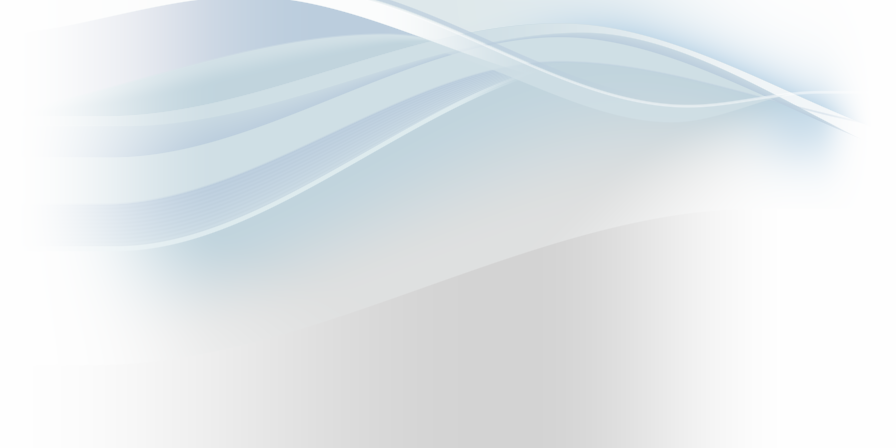
This background is drawn by a Shadertoy shader. Its source:

```glsl
const vec3 WHITE = vec3(0.995);
const vec3 MIST = vec3(0.872, 0.877, 0.877);
const vec3 TEAL = vec3(0.755, 0.832, 0.868);
const vec3 DUSK = vec3(0.735, 0.805, 0.868);
const vec3 PALE = vec3(0.82, 0.878, 0.902);
const vec3 AZURE = vec3(0.72, 0.825, 0.90);
const vec3 GREY = vec3(0.828);

// Height of a smooth wave through three level turning points
float wave(float x, vec2 start, vec2 middle, vec2 end) {
    float first = mix(start.y, middle.y, smoothstep(start.x, middle.x, x));
    return mix(first, end.y, smoothstep(middle.x, end.x, x));
}

// Coverage between two heights
float band(float y, float low, float high, float soft) {
    return clamp((y - low) / soft + 0.5, 0.0, 1.0)
         * clamp((high - y) / soft + 0.5, 0.0, 1.0);
}

// Coverage of a stroke that follows a height
float stroke(float y, float height, float width, float soft) {
    return band(y, height - 0.5 * width, height + 0.5 * width, soft);
}

// Share of the way from one height to another
float between(float y, float low, float high) {
    return clamp((y - low) / max(high - low, 0.001), 0.0, 1.0);
}

// Falls from one to zero across a range
float fadeOut(float from, float to, float x) {
    return 1.0 - smoothstep(from, to, x);
}

// Pale backdrop with a blue glow resting on the crest
vec3 skyColor(float x, float above) {
    vec3 base = mix(vec3(0.87, 0.91, 0.92), WHITE, smoothstep(0.95, 1.75, x));
    float glow = exp(-max(above, 0.0) / 0.055) * smoothstep(1.0, 1.45, x);
    return mix(base, AZURE, 0.8 * glow);
}

// Sheet that shades from teal to mist and dissolves at both sides
vec3 sheetColor(float x, float level) {
    vec3 sheet = mix(MIST, TEAL, smoothstep(0.1, 1.0, level));
    float left = smoothstep(0.0, 0.85 - 0.37 * level, x);
    float right = fadeOut(1.15 + 0.6 * level, 1.78 + 0.14 * level, x);
    return mix(WHITE, sheet, left * right);
}

void mainImage(out vec4 fragColor, in vec2 fragCoord) {
    vec2 p = vec2(2.0, 1.0) * fragCoord / iResolution.xy;
    float x = p.x, y = p.y;
    float soft = 1.4 / iResolution.y;

    // Wave outlines, from the bottom upwards
    float hill = wave(x, vec2(0.21, 0.185), vec2(1.69, 0.534), vec2(2.2, 0.534));
    float lowLine = wave(x, vec2(0.26, 0.445), vec2(1.38, 0.87), vec2(2.08, 0.70));
    float wideLow = wave(x, vec2(0.234, 0.544), vec2(1.25, 0.862), vec2(2.16, 0.70));
    float wideTop = wave(x, vec2(0.247, 0.648), vec2(1.25, 0.917), vec2(2.26, 0.61));
    float slimLow = wave(x, vec2(0.286, 0.719), vec2(1.30, 0.927), vec2(2.29, 0.583));
    float slimTop = wave(x, vec2(0.234, 0.74), vec2(1.25, 0.948), vec2(2.29, 0.635));
    float leafTop = wave(x, vec2(-0.26, 0.714), vec2(0.86, 0.922), vec2(1.25, 0.86));
    float duskTop = wave(x, vec2(-0.05, 0.92), vec2(0.55, 1.008), vec2(1.40, 0.80));
    float strand = wave(x, vec2(0.65, 1.026), vec2(1.536, 0.763), vec2(1.83, 0.794));
    float fold = wave(x, vec2(0.83, 0.909), vec2(1.50, 0.727), vec2(1.85, 0.802));

    // Backdrop and sheet
    vec3 color = skyColor(x, y - slimTop);
    vec3 sheet = sheetColor(x, between(y, hill, lowLine));
    float underCrest = band(y, -1.0, slimTop, soft);
    color = mix(color, sheet, underCrest);
    vec2 fromTip = p - vec2(1.80, 0.735);
    color = mix(color, AZURE, 0.6 * exp(-dot(fromTip, fromTip) / 0.012) * underCrest);

    // Dusky fill and the leaf beneath it, both left of the crest
    float leftPart = fadeOut(1.05, 1.2, x);
    vec3 dusk = mix(vec3(0.87, 0.885, 0.92), DUSK, smoothstep(0.25, 0.7, x));
    color = mix(color, dusk, leftPart * band(y, max(leafTop, slimTop), duskTop, soft));
    float leafLevel = between(y, slimTop, leafTop);
    vec3 leaf = mix(TEAL, PALE, smoothstep(0.4, 1.0, leafLevel));
    color = mix(color, leaf, leftPart * band(y, slimTop, leafTop, soft));
    color = mix(color, PALE, 0.6 * leftPart * stroke(y, leafTop, 0.006, soft));

    // Shaded gaps between the ribbons, finely ruled in the lowest one
    vec3 upperGap = mix(DUSK, PALE, 0.6 * between(y, wideTop, slimLow));
    color = mix(color, upperGap, 0.9 * band(y, wideTop, slimLow, soft));
    float gapLevel = between(y, lowLine, wideLow);
    vec3 gap = mix(PALE, DUSK, sqrt(gapLevel)) + 0.006 * sin(gapLevel * 75.0);
    color = mix(color, gap, fadeOut(1.0, 1.3, x) * band(y, lowLine, wideLow, soft));

    // Ribbons
    vec3 wideColor = mix(PALE, TEAL, 0.3 * between(y, wideTop, wideLow));
    color = mix(color, wideColor, 0.9 * band(y, wideLow, wideTop, soft));
    vec3 slimColor = mix(PALE, WHITE, 0.85 * smoothstep(1.0, 1.8, x));
    color = mix(color, slimColor, 0.9 * band(y, slimLow, slimTop, soft));
    color = mix(color, DUSK, 0.4 * stroke(y, wideLow, 0.004, soft));
    vec3 lineColor = vec3(0.87, 0.92, 0.935);
    color = mix(color, lineColor, fadeOut(1.0, 1.2, x) * stroke(y, lowLine, 0.011, soft));

    // Folded ribbon and crossing strands
    float foldFade = smoothstep(0.85, 1.1, x);
    color = mix(color, PALE, 0.75 * foldFade * band(y, fold, strand, soft));
    float sashFade = 0.9 * fadeOut(0.85, 1.2, x);
    color = mix(color, WHITE, sashFade * band(y, duskTop, strand, soft));
    float strandFade = 0.7 * fadeOut(1.1, 1.5, x);
    color = mix(color, DUSK, strandFade * stroke(y, strand + 0.01, 0.01, soft));
    color = mix(color, WHITE, 0.5 * stroke(y, strand, 0.006, soft));

    // Fades at the sides
    color = mix(WHITE, color, smoothstep(0.03, 0.5, x));
    color = mix(color, WHITE, smoothstep(1.82, 1.95, x));

    // Grey hill
    float shade = smoothstep(0.03, 1.08, x) * fadeOut(1.18, 1.76, x);
    color = mix(color, mix(WHITE, GREY, shade), band(y, -1.0, hill, soft));

    fragColor = vec4(color, 1.0);
}
```
